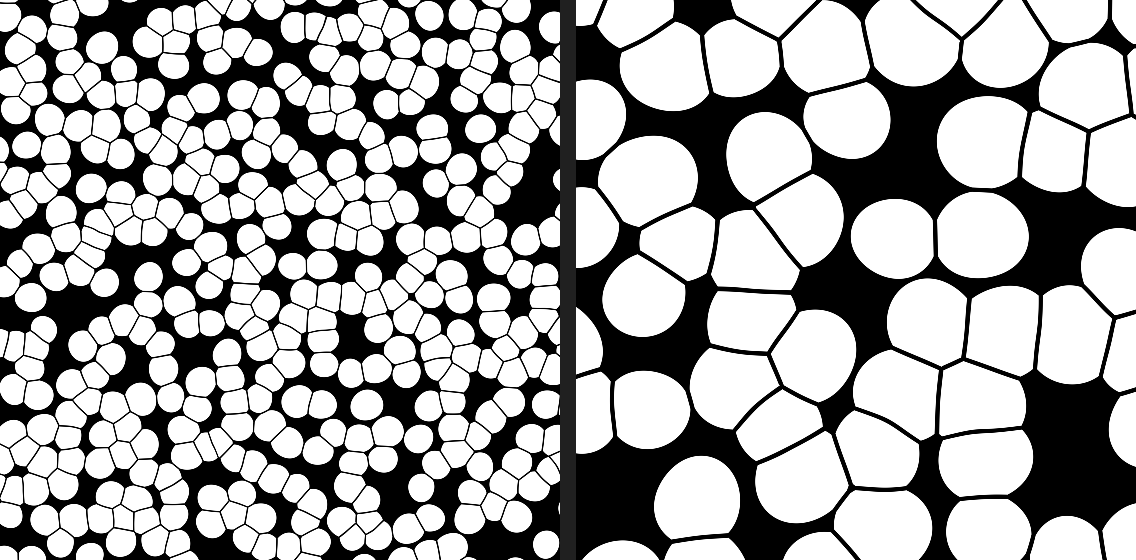
Left: the whole. Right: its middle third, enlarged.
Write a Shadertoy shader that draws this pattern.

```glsl
// Crowded white round cells on black, with thin dark seams where neighbours press together.

#define GRID 20.0         // lattice cells along the canvas height
#define RADIUS 0.53       // mean cell radius, in lattice units
#define RADIUS_VARY 0.09  // relative spread of the radii
#define WOBBLE 0.045      // departure from a true circle
#define SPACING 0.86      // distance below which centres repel
#define MAX_PUSH 0.30     // longest shift by repulsion
#define SEAM 0.052        // width of the dark seams
#define EMPTY 0.27        // threshold that leaves lattice cells vacant
#define CLUMPING 0.35     // weight of the coarse blocks in that choice

const vec3 BACKGROUND = vec3(0.0);
const vec3 CELL_WHITE = vec3(1.0);

// Integer hash: three values in 0..1 for a lattice cell and a salt
vec3 hash3(ivec2 cell, int salt) {
    uvec3 v = uvec3(ivec3(cell + 512, salt)) * 1664525u + 1013904223u;
    v.x += v.y * v.z;
    v.y += v.z * v.x;
    v.z += v.x * v.y;
    v ^= v >> 16u;
    v.x += v.y * v.z;
    v.y += v.z * v.x;
    v.z += v.x * v.y;
    return vec3(v >> 8u) / 16777216.0;
}

// Jittered centre in xy; z is positive when the lattice cell is occupied
vec3 seed(ivec2 cell) {
    vec3 h = hash3(cell, 1);
    float block = hash3((cell + 64) / 2, 2).x;
    return vec3(vec2(cell) + h.xy, mix(h.z, block, CLUMPING) - EMPTY);
}

// Shift that moves a centre away from crowding neighbours
vec2 repulsion(ivec2 cell, vec2 centre) {
    vec2 push = vec2(0.0);
    for (int j = -1; j <= 1; j++)
    for (int i = -1; i <= 1; i++) {
        if (i == 0 && j == 0) continue;
        vec3 other = seed(cell + ivec2(i, j));
        if (other.z < 0.0) continue;
        vec2 away = centre - other.xy;
        float gap = max(length(away), 1e-4);
        push += away / gap * 0.5 * max(SPACING - gap, 0.0);
    }
    return push * min(1.0, MAX_PUSH / max(length(push), 1e-4));
}

// Radius of one cell towards a given angle
float outline(ivec2 cell, float angle) {
    vec3 h = hash3(cell, 3);
    float size = RADIUS * (1.0 + RADIUS_VARY * (2.0 * h.x - 1.0));
    float oval = cos(2.0 * angle + 6.2832 * h.y);
    float dent = 0.4 * cos(3.0 * angle + 6.2832 * h.z);
    return size * (1.0 + WOBBLE * (oval + dent));
}

void mainImage(out vec4 fragColor, in vec2 fragCoord) {
    vec2 p = fragCoord / iResolution.y * GRID;
    float pixel = GRID / iResolution.y;
    ivec2 home = ivec2(floor(p));

    // Signed distances and directions of the two closest cells
    float nearest = 9.0, second = 9.0;
    vec2 nearestDir = vec2(1.0, 0.0), secondDir = vec2(-1.0, 0.0);
    for (int j = -1; j <= 1; j++)
    for (int i = -1; i <= 1; i++) {
        ivec2 cell = home + ivec2(i, j);
        vec3 s = seed(cell);
        if (s.z < 0.0) continue;
        vec2 toPoint = p - s.xy - repulsion(cell, s.xy);
        float reach = max(length(toPoint), 1e-4);
        vec2 dir = toPoint / reach;
        float d = reach - outline(cell, atan(dir.y, dir.x));
        if (d < nearest) {
            second = nearest;
            secondDir = nearestDir;
            nearest = d;
            nearestDir = dir;
        } else if (d < second) {
            second = d;
            secondDir = dir;
        }
    }

    // Distance to the seam, normalised by the slope of the difference
    float slope = max(length(nearestDir - secondDir), 0.3);
    float seam = (second - nearest) / slope - 0.5 * SEAM;

    float inside = min(-nearest, seam);
    float edge = 0.4 * pixel;
    float mask = smoothstep(-edge, edge, inside);
    fragColor = vec4(mix(BACKGROUND, CELL_WHITE, mask), 1.0);
}
```
